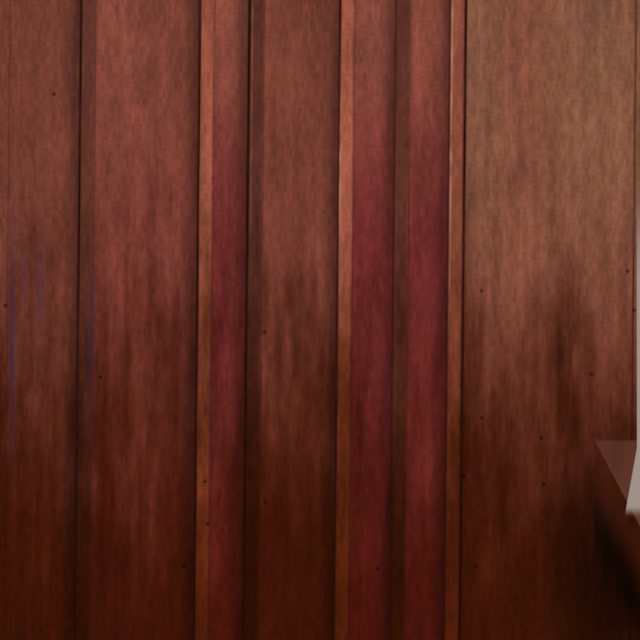
Give the GLSL for this texture, as a WebGL 2 fragment shader.

```glsl
#version 300 es
precision highp float;
// Old mahogany panelling: seven upright boards of uneven width, parted by
// narrow mouldings, with flecked grain, worn patches and a shaded foot.
// Boards come from a loop over seam positions; the grain is stretched noise.
uniform vec2 u_resolution;
out vec4 fragColor;

float hash(vec2 p) {
  return fract(sin(dot(p, vec2(127.1, 311.7))) * 43758.5453);
}

float noise(vec2 p) {
  vec2 i = floor(p), f = fract(p);
  f = f * f * (3.0 - 2.0 * f);
  return mix(mix(hash(i), hash(i + vec2(1, 0)), f.x),
             mix(hash(i + vec2(0, 1)), hash(i + vec2(1, 1)), f.x), f.y);
}

float fbm(vec2 p) {
  float sum = 0.0, gain = 0.5;
  for (int i = 0; i < 4; i++) {
    sum += gain * noise(p);
    p = p * 2.03 + 17.0;
    gain *= 0.5;
  }
  return sum;
}

// Soft line of half width w around zero
float line(float d, float w) {
  return exp(-d * d / (w * w));
}

// Soft oval patch
float patchAt(vec2 p, vec2 centre, vec2 radius) {
  vec2 q = (p - centre) / radius;
  return exp(-dot(q, q));
}

void main() {
  vec2 uv = gl_FragCoord.xy / u_resolution;
  float px = 1.0 / u_resolution.x;

  // Seams lean slightly
  float x = uv.x - 0.010 * (uv.y - 0.5);
  float y = uv.y;

  // Grain: broad mottling, streaks, short flecks and fine weave
  float mottle = fbm(vec2(x * 18.0, y * 8.0));
  float streak = fbm(vec2(x * 80.0, y * 9.0));
  float fleck = noise(vec2(x * 230.0, y * 75.0));
  float weave = noise(uv * 240.0);

  // Left seam, redness, moulding tone and seam depth of each board
  float seams[7] = float[7](-0.012, 0.122, 0.308, 0.385, 0.527, 0.614, 0.699);
  float redness[7] = float[7](0.05, 0.25, 0.75, 0.1, 0.85, 0.8, 0.0);
  float mouldings[7] = float[7](0.0, -0.5, 0.55, -0.6, 0.65, -0.5, 0.5);
  float depths[7] = float[7](0.3, 0.8, 0.9, 1.0, 0.7, 0.4, 0.5);

  float red = 0.0, moulding = 0.0, groove = 0.0, shade = 0.0;
  for (int i = 0; i < 7; i++) {
    float d = x - seams[i];
    float inside = smoothstep(-px, px, d);
    red = mix(red, redness[i], inside);
    // Raised or sunk strip to the right of the seam
    moulding += inside * (1.0 - smoothstep(0.018, 0.025, d)) * mouldings[i];
    groove += depths[i] * line(d, 0.0022) + 0.2 * line(d - 0.023, 0.002);
    // Board darkens towards its right edge
    shade += 0.30 * smoothstep(-0.03, 0.0, d) * (1.0 - inside);
  }
  groove += 0.85 * line(x - 0.7235, 0.0022) + 0.5 * line(x - 0.989, 0.002);
  float wide = smoothstep(0.722, 0.726, x);
  red *= 1.0 - smoothstep(0.1, 0.3, abs(moulding));

  // Lit wood above, dark foot below; red varnish strongest mid-height
  float light = smoothstep(0.06, 0.72, y + 0.36 * (mottle - 0.5) + 0.2 * (streak - 0.5) + 0.08 * red);
  vec3 lit = mix(vec3(0.425, 0.225, 0.175), vec3(0.485, 0.315, 0.235), wide * smoothstep(0.3, 0.85, y));
  vec3 crimson = mix(vec3(0.41, 0.15, 0.155), vec3(0.50, 0.27, 0.22), smoothstep(0.6, 0.95, y));
  lit = mix(lit, crimson, red);
  vec3 foot = mix(vec3(0.225, 0.075, 0.022), vec3(0.28, 0.075, 0.05), red);
  vec3 col = mix(foot, lit, light);

  // Worn rosy ovals on the second board, ruddy stain on the wide one
  float rosy = patchAt(uv, vec2(0.200, 0.88), vec2(0.048, 0.14))
             + patchAt(uv, vec2(0.215, 0.60), vec2(0.045, 0.16));
  col += rosy * vec3(0.09, 0.05, 0.045) * (0.4 + mottle);
  col += wide * patchAt(uv, vec2(0.82, 0.9), vec2(0.05, 0.25)) * vec3(0.02, -0.02, -0.01);

  // Relief and grain
  col *= 1.0 + 0.38 * moulding * (0.7 + 0.6 * mottle);
  col += max(moulding, 0.0) * vec3(0.05, 0.035, 0.02);
  col *= 1.0 - shade * (0.5 + mottle);
  col *= 0.70 + 0.28 * streak + 0.16 * fleck + 0.10 * weave + 0.20 * mottle;
  col = mix(col, vec3(0.12, 0.045, 0.02), min(groove * (0.45 + 0.9 * streak), 0.9));

  // Bare, glinting moulding edges
  float glint = line(x - 0.529, 0.002) * smoothstep(0.50, 0.72, y) * (1.0 - smoothstep(0.76, 0.88, y))
              + line(x - 0.702, 0.002) * smoothstep(0.42, 0.7, y)
              + 0.4 * line(x - 0.390, 0.0016) * smoothstep(0.5, 0.8, y);
  col = mix(col, vec3(0.68, 0.48, 0.40), glint * (0.25 + 0.7 * noise(vec2(3.0, y * 45.0))));

  // Bluish scuffs on the left boards
  float scuff = line(uv.x - 0.018, 0.004) * line(y - 0.47, 0.16)
              + 0.7 * line(uv.x - 0.142, 0.004) * line(y - 0.45, 0.15)
              + 0.7 * patchAt(uv, vec2(0.05, 0.53), vec2(0.022, 0.13)) * smoothstep(0.35, 0.6, streak);
  col = mix(col, vec3(0.25, 0.15, 0.27), 0.65 * min(scuff, 1.0));

  // A few faint pits
  vec2 cell = floor(uv * 30.0);
  vec2 spot = fract(uv * 30.0) - 0.25 - 0.5 * vec2(hash(cell), hash(cell + 9.0));
  col *= 1.0 - 0.4 * step(0.985, hash(cell + 4.0)) * (1.0 - smoothstep(0.03, 0.14, length(spot)));

  // Sloping rail in the lower right corner, with its shadow
  float slope = 0.31 - 1.9 * (uv.x - 0.93);
  float right = smoothstep(0.925, 0.932, uv.x);
  col *= 1.0 - 0.5 * patchAt(uv, vec2(0.95, 0.10), vec2(0.08, 0.18));
  float face = right * smoothstep(-0.004, 0.004, y - slope) * (1.0 - smoothstep(0.308, 0.316, y));
  col = mix(col, vec3(0.35, 0.20, 0.15) * (0.8 + 0.4 * streak), face);
  float below = right * (1.0 - smoothstep(-0.004, 0.004, y - slope));
  col = mix(col, vec3(0.25, 0.09, 0.04), 0.7 * below * line(y - slope + 0.04, 0.05));
  col *= 1.0 - 0.5 * below * line(y - slope + 0.13, 0.05);

  // Pale gap beside the last board
  float edge = 0.995 - 0.18 * max(0.0, 0.30 - y);
  float gap = smoothstep(-px, px, uv.x - edge) * smoothstep(0.19, 0.21, y);
  col = mix(col, vec3(0.62, 0.56, 0.53), gap * (1.0 - smoothstep(0.55, 0.75, y)));

  fragColor = vec4(clamp(col, 0.0, 1.0), 1.0);
}
```
